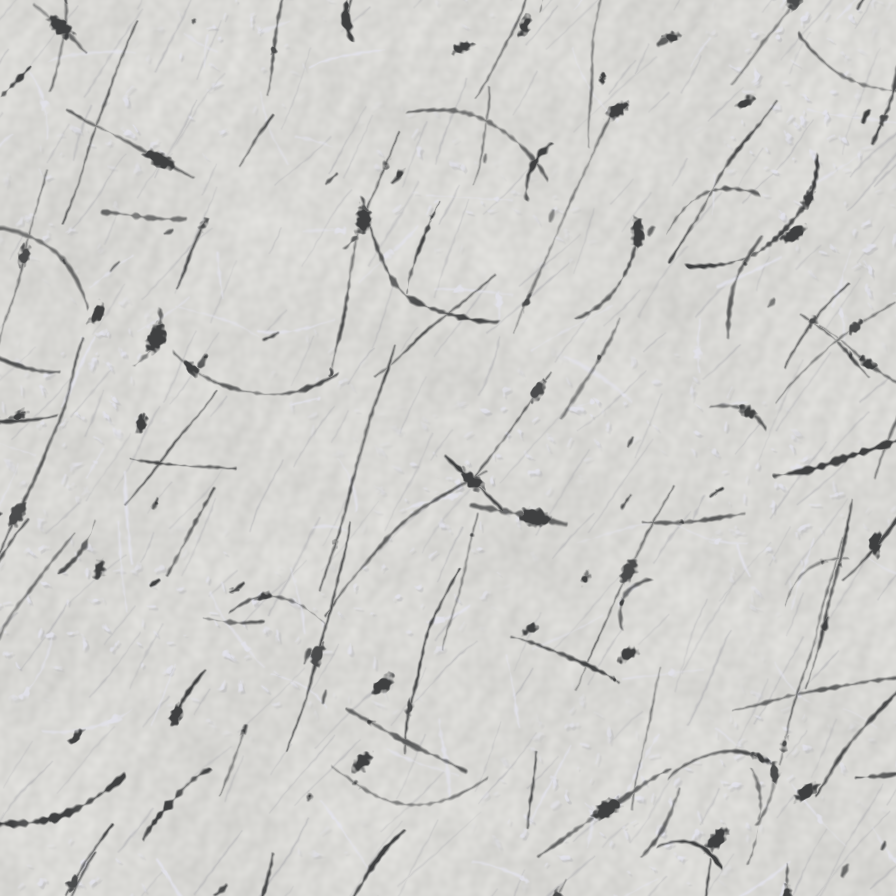
Reproduce this texture procedurally as a WebGL 1 fragment shader.

```glsl
precision highp float;
// Pale grey ground crossed by thin slanting dark fibres with knots and faint white scratches.
uniform vec2 u_resolution;

#define GROUND vec3(0.849, 0.847, 0.834)
#define SHADE vec3(0.68, 0.68, 0.70)
#define INK vec3(0.25, 0.255, 0.26)
#define CHALK vec3(0.89, 0.89, 0.93)
#define MOTTLE 0.065
#define SLANT 1.08
#define FIBRE_WIDTH 0.0014
#define KNOT_SIZE 0.0075
#define SOFTNESS 0.0019

vec4 hash4(vec2 p) {
  vec4 q = fract(p.xyxy * vec4(0.1031, 0.1030, 0.0973, 0.1099));
  q += dot(q, q.wzxy + 33.33);
  return fract((q.xxyz + q.yzzw) * q.zywx);
}

float gradientDot(vec2 cell, vec2 offset) {
  float angle = 6.2832 * hash4(cell).x;
  return dot(vec2(cos(angle), sin(angle)), offset);
}

float gradientNoise(vec2 p) {
  vec2 i = floor(p), f = fract(p);
  vec2 u = f * f * f * (f * (f * 6.0 - 15.0) + 10.0);
  vec2 e = vec2(1.0, 0.0);
  float low = mix(gradientDot(i, f), gradientDot(i + e, f - e), u.x);
  float high = mix(gradientDot(i + e.yx, f - e.yx), gradientDot(i + 1.0, f - 1.0), u.x);
  return mix(low, high, u.y);
}

// Coverage of scattered curved strokes, one candidate per grid cell.
// heading: mean angle and spread; reach: half length range in cells;
// shape: half width, bend, beading, knot radius.
float strokes(vec2 p, float cell, float seed, float density,
              vec2 heading, vec2 reach, vec4 shape) {
  float soft = max(SOFTNESS, 0.7 / min(u_resolution.x, u_resolution.y));
  vec2 home = floor(p / cell);
  float roughness = 0.004 * gradientNoise(p * 170.0 + seed);
  float cover = 0.0;
  for (int j = -1; j <= 1; j++) {
    for (int i = -1; i <= 1; i++) {
      vec2 id = home + vec2(float(i), float(j));
      vec4 place = hash4(id + seed);
      vec4 trait = hash4(id + seed + 71.7);
      vec4 detail = hash4(id + seed + 153.1);
      if (detail.x > density) continue;

      // Local frame: x runs along the stroke.
      float angle = heading.x + heading.y * (2.0 * place.z - 1.0);
      float c = cos(angle), s = sin(angle);
      vec2 d = p - (id + place.xy) * cell;
      vec2 q = vec2(c * d.x + s * d.y, c * d.y - s * d.x);
      float halfLength = cell * mix(reach.x, reach.y, place.w);
      float turn = 2.0 * trait.x - 1.0;
      float bend = shape.y * turn * abs(turn) / halfLength;

      // Beaded line, thinning and fading unevenly along its length.
      float bead = gradientNoise(vec2(q.x * 110.0, trait.y * 90.0));
      float drift = gradientNoise(vec2(q.x * 22.0, trait.y * 70.0 + 7.0));
      float along = min(abs(q.x) / halfLength, 1.0);
      float width = shape.x * mix(0.65, 1.3, trait.z) * (1.0 - 0.4 * along * along);
      width *= 1.0 + shape.z * (2.0 * bead * (0.4 + detail.w) + 1.2 * drift);
      float slope = 2.0 * bend * q.x;
      float offset = (q.y - bend * q.x * q.x) / sqrt(1.0 + slope * slope);
      float edge = length(vec2(max(abs(q.x) - halfLength, 0.0), offset)) - width;
      float strength = mix(0.6, 1.0, detail.z) * (1.0 + 0.5 * drift);
      cover = max(cover, strength * (1.0 - smoothstep(-soft, soft, edge)));

      // Ragged, elongated knot somewhere on the line.
      float knotX = halfLength * (2.0 * trait.w - 1.0) * 0.95;
      float knot = shape.w * detail.y * detail.y;
      float blob = length(vec2((q.x - knotX) * 0.5, offset)) - knot + roughness;
      float present = step(0.001, knot);
      cover = max(cover, present * (1.0 - smoothstep(-soft, soft, blob)));
    }
  }
  return min(cover, 1.0);
}

void main() {
  vec2 p = gl_FragCoord.xy / min(u_resolution.x, u_resolution.y);

  // Ground: soft mottling and grain drawn out along the slant.
  float c = cos(SLANT), s = sin(SLANT);
  vec2 grain = vec2(c * p.x + s * p.y, c * p.y - s * p.x) * vec2(22.0, 60.0);
  float mottle = 0.35 * gradientNoise(p * 6.0) + 0.6 * gradientNoise(grain + 9.0)
               + 0.45 * gradientNoise(p * 95.0 + 31.0);
  vec3 color = GROUND + MOTTLE * mottle;

  // Wobble and slightly ragged edges shared by all marks.
  vec2 wobble = vec2(gradientNoise(p * 12.0 + 3.0), gradientNoise(p * 12.0 + 47.0));
  vec2 ragged = vec2(gradientNoise(p * 120.0 + 5.0), gradientNoise(p * 120.0 + 63.0));
  vec2 m = p + 0.006 * wobble + 0.001 * ragged;

  // Faint grey hairlines along the slant.
  float hair = strokes(m, 0.07, 11.0, 0.9, vec2(SLANT - 0.12, 0.28),
                       vec2(0.2, 0.9), vec4(0.0008, 0.06, 0.7, 0.0));
  color = mix(color, SHADE, 0.55 * hair);

  // White scratches and clustered specks, with a dim rim below.
  float cluster = smoothstep(-0.15, 0.3, gradientNoise(p * 5.0 + 20.0));
  float chalk = strokes(m, 0.095, 23.0, 0.6, vec2(0.4, 1.57),
                        vec2(0.15, 0.55), vec4(0.0012, 0.2, 1.0, 0.004));
  vec4 speck = vec4(0.0012, 0.1, 0.8, 0.003);
  float specks = strokes(m, 0.024, 37.0, 0.6, vec2(0.0, 1.57), vec2(0.02, 0.22), speck);
  float rim = strokes(m + vec2(-0.0025, 0.003), 0.024, 37.0, 0.6, vec2(0.0, 1.57),
                      vec2(0.02, 0.22), speck);
  color = mix(color, SHADE, 0.42 * rim * cluster);
  color = mix(color, CHALK, max(0.8 * chalk, 0.85 * specks * cluster));

  // Dark marks: long fibres, beaded threads, loose blots.
  float fibres = strokes(m, 0.155, 41.0, 0.92, vec2(SLANT, 0.38),
                         vec2(0.2, 0.95), vec4(FIBRE_WIDTH, 0.14, 0.6, KNOT_SIZE));
  float threads = strokes(m, 0.14, 59.0, 0.85, vec2(0.5, 1.3),
                          vec2(0.2, 0.7), vec4(FIBRE_WIDTH * 1.3, 0.45, 1.2, KNOT_SIZE * 1.2));
  float blots = strokes(m, 0.075, 83.0, 0.3, vec2(SLANT - 0.2, 0.5),
                        vec2(0.02, 0.12), vec4(0.0026, 0.1, 0.6, KNOT_SIZE));
  color = mix(color, INK, max(max(0.92 * fibres, threads), blots));

  gl_FragColor = vec4(color, 1.0);
}
```
